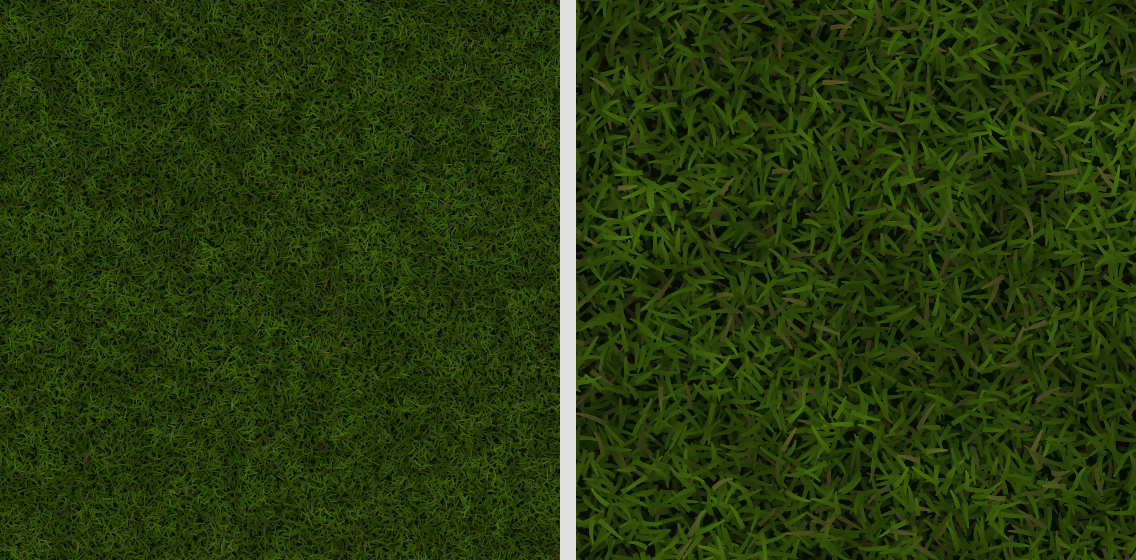
Left, the full canvas; right, a detail of the centre.
Give the GLSL for this texture, as a WebGL 1 fragment shader.

```glsl
precision highp float;
uniform vec2 u_resolution;

const float CELLS = 76.0;          // blade cells across the canvas
const int LAYERS = 10;             // stacked layers of blades
const float HALF_LENGTH_MIN = 0.45; // blade sizes, in cells
const float HALF_LENGTH_MAX = 0.80;
const float HALF_WIDTH = 0.115;
const float BEND = 0.12;
const float BASE_SHADE = 0.78;     // darkening toward the blade base
const float STRAW_SHARE = 0.10;
const float CLUMP_SCALE = 36.0;    // light and dark clumps across the canvas
const float CLUMP_LOW = 0.78;
const float CLUMP_HIGH = 1.18;
const vec3 SOIL = vec3(0.025, 0.050, 0.012);
const vec3 GRASS = vec3(0.255, 0.390, 0.045);
const vec3 STRAW = vec3(0.340, 0.350, 0.140);

vec4 hash4(vec2 p) {
  vec4 q = fract(p.xyxy * vec4(0.1031, 0.1030, 0.0973, 0.1099));
  q += dot(q, q.wzxy + 33.33);
  return fract((q.xxyz + q.yzzw) * q.zywx);
}

float valueNoise(vec2 p) {
  vec2 i = floor(p);
  vec2 f = fract(p);
  f = f * f * (3.0 - 2.0 * f);
  float low = mix(hash4(i).x, hash4(i + vec2(1.0, 0.0)).x, f.x);
  float high = mix(hash4(i + vec2(0.0, 1.0)).x, hash4(i + 1.0).x, f.x);
  return mix(low, high, f.y);
}

// Coverage in x, position from base (0) to tip (1) in y
vec2 blade(vec2 p, float angle, float halfLength, float bend, float pixel) {
  float c = cos(angle);
  float s = sin(angle);
  p = vec2(c * p.x + s * p.y, c * p.y - s * p.x);
  float t = p.x / halfLength;
  float along = clamp(0.5 + 0.5 * t, 0.0, 1.0);
  float width = HALF_WIDTH * mix(1.0, 0.3, along * along);
  float dist = abs(p.y - bend * (t * t - 0.4));
  float side = 1.0 - smoothstep(width - 0.5 * pixel, width + 0.5 * pixel, dist);
  float ends = 1.0 - smoothstep(0.85, 1.0, abs(t));
  return vec2(side * ends, along);
}

void main() {
  vec2 uv = gl_FragCoord.xy / u_resolution.y;
  float pixel = CELLS / u_resolution.y;
  vec3 color = SOIL;

  // Blades stacked from the dark bottom to the bright top
  for (int layer = 0; layer < LAYERS; layer++) {
    float level = float(layer);
    float height = level / float(LAYERS - 1);
    vec2 p = uv * CELLS + vec2(0.37, 0.61) * level;
    vec2 home = floor(p);
    for (int y = -1; y <= 1; y++) {
      for (int x = -1; x <= 1; x++) {
        vec2 cell = home + vec2(float(x), float(y));
        vec2 seed = cell + vec2(137.0, 211.0) * (level + 1.0);
        vec4 place = hash4(seed);
        vec4 look = hash4(seed + 57.3);
        float halfLength = mix(HALF_LENGTH_MIN, HALF_LENGTH_MAX, place.w);
        float bend = BEND * (2.0 * look.x - 1.0);
        vec2 shape = blade(p - cell - place.xy, 6.28319 * place.z,
                           halfLength, bend, pixel);
        float shade = mix(0.15, 1.0, height) * mix(0.70, 1.08, look.y);
        shade *= mix(BASE_SHADE, 1.0, shape.y);
        vec3 tint = mix(GRASS, STRAW, step(look.z, STRAW_SHARE));
        color = mix(color, mix(SOIL, tint, shade), shape.x);
      }
    }
  }

  // Soft clumps of denser and thinner turf
  float clump = valueNoise(uv * CLUMP_SCALE + 9.0);
  color *= mix(CLUMP_LOW, CLUMP_HIGH, clump);
  gl_FragColor = vec4(color, 1.0);
}
```
